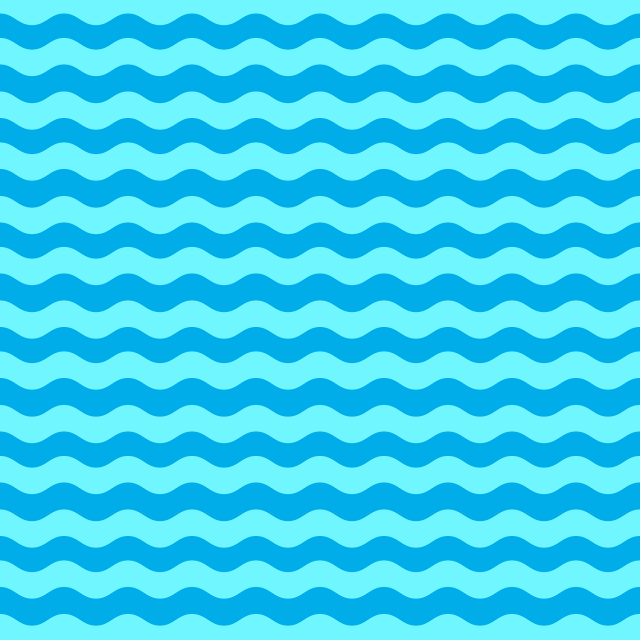
Give the GLSL for this pattern, as a three.js fragment shader.

```glsl
// Dark blue wavy horizontal bands, alternating in thickness, on pale cyan.
varying vec2 vUv;

// Rounded wave with ten crests across, the first at the left edge.
float wave(float x) {
  float phase = 6.28319 * 10.0 * x;
  return 0.0094 * (cos(phase) - 0.03 * cos(3.0 * phase));
}

void main() {
  // Depth below the top edge, with the wave straightened out.
  float depth = 1.0 - vUv.y + wave(vUv.x);

  // Twelve evenly spaced bands.
  float pitch = 0.08164;
  float fromFirst = depth - 0.0493;
  float band = clamp(floor(fromFirst / pitch + 0.5), 0.0, 11.0);

  // Every second band is slightly thicker.
  float halfWidth = mix(0.0191, 0.0211, mod(band, 2.0));
  float edge = abs(fromFirst - band * pitch) - halfWidth;

  // Edge smoothed over one pixel.
  float ink = clamp(0.5 - edge / fwidth(vUv.y), 0.0, 1.0);

  vec3 paleCyan = vec3(0.44, 0.965, 1.0);
  vec3 deepBlue = vec3(0.0, 0.68, 0.915);
  gl_FragColor = vec4(mix(paleCyan, deepBlue, ink), 1.0);
}
```
